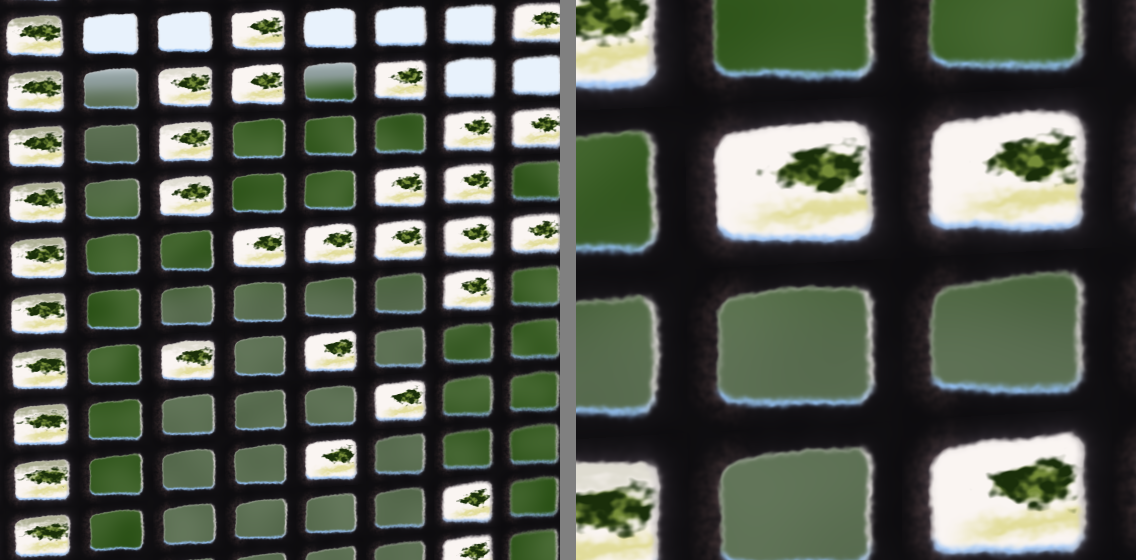
Left, the full canvas; right, a detail of the centre.
Give the GLSL for this pattern, as a Shadertoy shader.

```glsl
// Dark woven mesh with rounded holes that show sky, blurred foliage and tiny bright garden views

float hash(vec2 p) {
    p = fract(p * vec2(0.1031, 0.1137));
    p += dot(p, p.yx + 33.33);
    return fract((p.x + p.y) * p.x * 17.0);
}

vec2 gradientAt(vec2 cell) {
    float angle = 6.2832 * hash(cell + 71.0);
    return vec2(cos(angle), sin(angle));
}

// Gradient noise, roughly -0.7 to 0.7
float noise(vec2 p) {
    vec2 i = floor(p), f = fract(p);
    vec2 u = f * f * f * (f * (f * 6.0 - 15.0) + 10.0), e = vec2(1, 0);
    float low = mix(dot(gradientAt(i), f), dot(gradientAt(i + e), f - e), u.x);
    float high = mix(dot(gradientAt(i + e.yx), f - e.yx), dot(gradientAt(i + 1.0), f - 1.0), u.x);
    return mix(low, high, u.y);
}

// Column and row of a point measured from the top left; columns narrow to the right
vec2 meshCoord(vec2 p) {
    float a = 0.061 + 0.0156 * p.y, b = 0.1367 - 0.0034 * p.y, k = 0.00117;
    float column = (b - sqrt(b * b - 4.0 * k * (p.x - a))) / (2.0 * k);
    float row = (p.y - 0.0638 + 0.0034 * column) / (0.0992 - 0.00072 * column);
    return vec2(column, row);
}

float roundedBox(vec2 p, vec2 halfSize, float radius) {
    vec2 q = abs(p) - halfSize + radius;
    return length(max(q, 0.0)) + min(max(q.x, q.y), 0.0) - radius;
}

// Out-of-focus sky at the top, greens and grey mist below
vec3 backdrop(vec2 g, float column) {
    float sky = smoothstep(1.45, 0.1, g.y - 0.45 * max(column - 4.0, 0.0));
    float mist = smoothstep(1.2, 2.0, column) * smoothstep(6.3, 5.0, column) * smoothstep(3.8, 5.2, g.y);
    mist = max(mist, smoothstep(2.0, 1.0, column) * smoothstep(4.2, 2.0, g.y));
    float patches = noise(g * vec2(1.3, 1.1) + 4.0);
    vec3 green = mix(vec3(0.17, 0.32, 0.09), vec3(0.30, 0.43, 0.22), 0.45 + patches);
    vec3 color = mix(green, vec3(0.37, 0.44, 0.34) + 0.06 * patches, 0.9 * mist);
    color = mix(color, vec3(0.56, 0.62, 0.62), smoothstep(0.0, 0.45, sky));
    return mix(color, vec3(0.91, 0.95, 0.99), smoothstep(0.4, 0.95, sky));
}

// Overexposed garden: a tree, its shadow and a sunlit lawn; q spans -1 to 1
vec3 gardenView(vec2 q, vec2 id) {
    float wide = smoothstep(3.0, 0.5, id.x);
    vec2 seed = id * 0.35;
    float leaves = noise(q * vec2(3.0, 4.0) + seed) + 0.5 * noise(q * 8.0 + seed);
    vec3 color = vec3(0.98, 0.96, 0.95);
    float lawn = exp(-pow((q.y + 0.56 - 0.12 * q.x + 0.2 * leaves) / 0.2, 2.0));
    color = mix(color, vec3(0.86, 0.84, 0.52), 0.8 * lawn * smoothstep(-0.9, 0.0, q.x));
    vec2 t = (q - vec2(0.32 - 0.1 * wide, 0.18)) / vec2(0.62 + 0.25 * wide, 0.55);
    t.y /= 0.72 + 0.3 * t.x;
    float tree = smoothstep(0.25, -0.25, length(t) - 0.9 + 0.6 * leaves);
    vec3 foliage = mix(vec3(0.10, 0.18, 0.04), vec3(0.46, 0.55, 0.22), smoothstep(-0.25, 0.45, leaves));
    color = mix(color, foliage, tree);
    float haze = wide * smoothstep(0.35, 0.85, q.y + 0.3 * leaves);
    return mix(color, vec3(0.55, 0.57, 0.42), 0.7 * haze);
}

void mainImage(out vec4 fragColor, in vec2 fragCoord) {
    vec2 uv = fragCoord / iResolution.xy;
    vec2 g = meshCoord(vec2(uv.x, 1.0 - uv.y));
    vec2 id = floor(g + 0.5);
    vec2 p = (g - id) * vec2(0.130, -0.0965);

    // Hole outline: taller on the right, arched on top, slightly ragged
    vec2 shape = p;
    shape.y = shape.y / (1.0 + 1.6 * p.x) + 1.3 * p.x * p.x * step(0.0, p.y);
    float ragged = 0.0028 * noise(p * 32.0 + id * 7.3) + 0.0013 * noise(uv * 190.0);
    float d = roundedBox(shape, vec2(0.0465, 0.0335), 0.011) + ragged;

    // Focus softens toward the right
    float defocus = smoothstep(3.0, 7.0, id.x);
    float soft = max(mix(0.0016, 0.0045, defocus), 1.0 / iResolution.y);

    // The first column and a share of the rest, mostly upper middle, show the garden
    float share = 0.22 + 0.35 * exp(-pow((id.y - 3.6) / 1.3, 2.0));
    float bright = id.x < 0.5 ? 1.0 : step(hash(id + 13.0), share) * step(1.5, id.x);

    // Mesh threads with faint brown dust beside the holes
    float grain = noise(uv * 150.0) + 0.6 * noise(uv * 290.0);
    vec3 color = vec3(0.052, 0.048, 0.058) + 0.012 * noise(uv * 35.0);
    float dust = smoothstep(0.022, 0.0, d) * smoothstep(-0.02, -0.045, p.x);
    color += vec3(0.17, 0.12, 0.11) * dust * (0.45 + 0.5 * grain);
    color += vec3(0.14, 0.12, 0.14) * exp(-max(d, 0.0) / 0.006) * (0.35 + 0.65 * bright);

    // View through the hole
    vec3 view = backdrop(g, id.x);
    if (bright > 0.5) view = gardenView(p / vec2(0.0465, 0.0335), id);
    color = mix(color, view, smoothstep(soft, -soft, d));

    // Lit rim: blue-white below, white on the right, dim elsewhere
    float below = smoothstep(-0.018, -0.031, shape.y);
    float right = smoothstep(0.034, 0.045, p.x);
    float width = mix(0.0017, 0.0034, defocus) + 0.0008 * max(below, right);
    float rim = exp(-pow((d + 0.0008) / width, 2.0));
    float strength = max(0.32, max(0.85 * below, 0.85 * right)) * (0.9 + 0.3 * grain);
    vec3 rimColor = mix(vec3(0.82, 0.80, 0.80), vec3(0.58, 0.75, 0.96), below * (1.0 - 0.5 * right));
    color = mix(color, rimColor, clamp(rim * strength * mix(1.0, 0.72, defocus), 0.0, 1.0));

    fragColor = vec4(clamp(color, 0.0, 1.0), 1.0);
}
```
